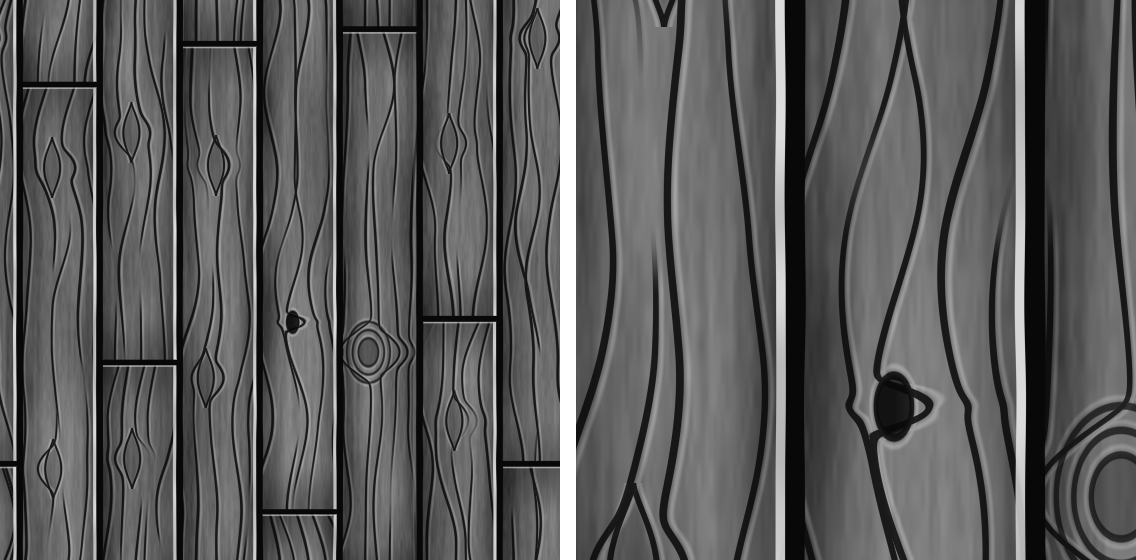
Left: the whole. Right: its middle third, enlarged.
A Shadertoy shader for this texture:

```glsl
#define COLUMNS 7.0
#define COLUMN_SHIFT 0.246
#define GAP 0.041
#define JOINT 0.036
#define RIM 0.04
#define GRAIN_LINES 5
#define GRAIN_WIDTH 0.014
#define WAVE 0.24
#define RING_COLUMN 4.0
#define HOLE_COLUMN 3.0
#define BLACK 0.03
#define RIM_TONE 0.87

// Joint height of each column, in canvas units
const float jointHeight[7] = float[7](0.849, 0.353, 0.922, 0.086, 0.948, 0.431, 0.172);

float hash(vec2 p) {
    vec3 q = fract(p.xyx * 0.1031);
    q += dot(q, q.yzx + 33.33);
    return fract((q.x + q.y) * q.z);
}

float noise(vec2 p) {
    vec2 i = floor(p), f = fract(p);
    f = f * f * (3.0 - 2.0 * f);
    return mix(mix(hash(i), hash(i + vec2(1, 0)), f.x),
               mix(hash(i + vec2(0, 1)), hash(i + vec2(1, 1)), f.x), f.y);
}

// Knot of a plank: centre in xy, radii in zw (zero when absent)
vec4 knotOf(float column, float k) {
    vec2 seed = vec2(column * 5.3 + 2.0, k * 9.1 + 4.0);
    vec2 center = vec2(0.32 + 0.16 * hash(seed),
                       COLUMNS * (0.28 + 0.45 * k + 0.15 * hash(seed + 7.0)));
    bool special = column == RING_COLUMN || column == HOLE_COLUMN;
    vec2 radii = vec2(0.1, 0.38) * step(0.35, hash(seed + 19.0));
    if (column == RING_COLUMN) radii = vec2(0.27, 0.38);
    if (column == HOLE_COLUMN) radii = vec2(0.075, 0.13);
    return vec4(center, special && k > 0.5 ? vec2(0) : radii);
}

// Horizontal position of a grain line, bent around the knots
float grainPath(float line, float y, float column, vec4 knots[2]) {
    float row = column * 17.0;
    float base = (line + 0.5) / float(GRAIN_LINES) + 0.1 * (hash(vec2(line, row)) - 0.5);
    float x = base + WAVE * (noise(vec2(y * 0.8, row)) - 0.5)
                   + WAVE * (noise(vec2(y * 0.95, row + line + 3.0)) - 0.5);
    for (int k = 0; k < 2; k++) {
        vec4 knot = knots[k];
        if (knot.z == 0.0) continue;
        float side = base < knot.x ? -1.0 : 1.0;
        float t = (y - knot.y) / knot.w;
        float away = side * (x - knot.x);
        float bound = mix(-0.5, knot.z + 0.05 + 0.45 * abs(base - knot.x), exp(-0.6 * t * t));
        x = knot.x + side * 0.5 * (away + bound + sqrt((away - bound) * (away - bound) + 0.004));
    }
    return x;
}

// Carved line: dark groove in x, lit right-hand lip in y
vec2 groove(float d, float width, float px) {
    return vec2(1.0 - smoothstep(width - px, width + px, abs(d)),
                1.0 - smoothstep(0.0, width + px, abs(d - 2.2 * width)));
}

void mainImage(out vec4 fragColor, in vec2 fragCoord) {
    vec2 uv = fragCoord / iResolution.xy;
    float px = 0.7 * COLUMNS / min(iResolution.x, iResolution.y);

    // Plank coordinates, one unit per column width
    float across = uv.x * COLUMNS - COLUMN_SHIFT;
    float column = mod(floor(across), COLUMNS);
    vec2 p = vec2(fract(across), COLUMNS * fract(uv.y - jointHeight[int(column)]));
    float seed = column * 31.0;

    // Weathered wood, darker towards the borders
    float middle = smoothstep(0.0, 0.4, p.x) * smoothstep(1.05, 0.65, p.x);
    float tone = mix(0.25, 0.435, middle);
    tone += 0.13 * (noise(vec2(p.x * 3.0 + seed, p.y * 0.8)) - 0.5);
    tone += 0.08 * (noise(vec2(p.x * 26.0 + seed, p.y * 1.6)) - 0.5);
    tone += 0.05 * (noise(vec2(p.x * 60.0 + seed, p.y * 9.0)) - 0.5);
    tone *= mix(0.75, 1.0, smoothstep(0.0, 0.7, min(p.y, COLUMNS - p.y)));

    // Grain lines
    vec4 knots[2] = vec4[2](knotOf(column, 0.0), knotOf(column, 1.0));
    vec2 carve = vec2(0);
    for (int i = 0; i < GRAIN_LINES; i++) {
        float line = float(i);
        float x = grainPath(line, p.y, column, knots);
        float slope = (grainPath(line, p.y + 0.02, column, knots) - x) / 0.02;
        float wear = noise(vec2(p.y * 0.9 + 40.0, seed + line));
        float width = GRAIN_WIDTH * (0.65 + 0.6 * wear);
        carve = max(carve, groove((p.x - x) * inversesqrt(1.0 + slope * slope), width, px)
                           * smoothstep(0.08, 0.3, wear));
    }

    // Knots: concentric rings, a dark hole or slim eyes
    for (int k = 0; k < 2; k++) {
        vec4 knot = knots[k];
        if (knot.z == 0.0) continue;
        vec2 q = p - knot.xy;
        float e = length(q / knot.zw);
        if (column == RING_COLUMN) {
            float core = 1.0 - smoothstep(0.4, 0.5, e);
            tone *= 1.0 - 0.3 * core;
            for (float r = 0.46; r < 1.1; r += 0.27)
                carve = max(carve, 0.8 * groove((e - r) * knot.z, GRAIN_WIDTH * 0.8, px));
        } else if (column == HOLE_COLUMN) {
            float hole = 1.0 - smoothstep(0.85, 1.1, e);
            tone = mix(tone, 0.07 + 0.8 * max(q.x, 0.0), hole);
            carve = max(carve, groove((e - 1.0) * knot.z, GRAIN_WIDTH * 0.7, px));
        } else {
            float t = q.y / knot.w;
            float lens = abs(q.x) - knot.z * pow(max(1.0 - t * t, 0.0), 1.5);
            float inside = step(abs(t), 1.0);
            tone *= 1.0 - 0.15 * inside * (1.0 - smoothstep(-0.04, 0.0, lens));
            carve = max(carve, inside * groove(lens, GRAIN_WIDTH * 0.9, px));
        }
    }
    tone = mix(tone + 0.13 * carve.y, BLACK, 0.85 * carve.x);

    // Lit right rim and upper end of each plank
    float wobble = 0.008 * (noise(vec2(p.y * 2.5, seed + 11.0)) - 0.5);
    float right = 1.0 - GAP - p.x + wobble;
    float top = COLUMNS - JOINT - p.y + wobble;
    float rim = 1.0 - smoothstep(RIM - px, RIM + px, right);
    rim *= (column == RING_COLUMN ? 0.2 : 1.0) * (0.75 + 0.25 * noise(vec2(p.y * 3.0, seed + 5.0)));
    float lip = 1.0 - smoothstep(0.02 - px, 0.02 + px, top);
    tone = mix(tone, RIM_TONE, max(rim, 0.6 * lip));

    // Black gaps between planks
    float edge = min(min(p.x - GAP + wobble, right), min(p.y - JOINT + wobble, top));
    tone = mix(BLACK, tone, smoothstep(-px, px, edge));
    fragColor = vec4(vec3(clamp(tone, 0.0, 1.0)), 1.0);
}
```
